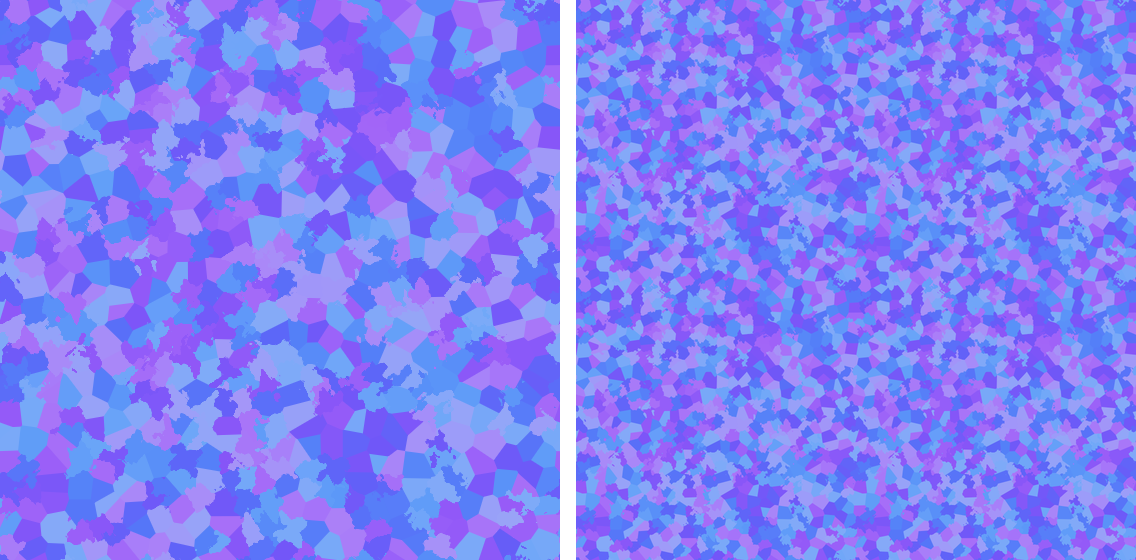
Left: one tile. Right: repeated 2 by 2.
Reproduce this texture map procedurally as a three.js fragment shader.

```glsl
#define CELLS 26.0        // facets along each side
#define JITTER 0.96       // scatter of the facet centres
#define TILT 0.325        // sideways lean of every facet normal
#define TILT_SPREAD 0.03  // variation of that lean
#define ROUGH_SHARE 0.33  // share of facets with ragged outlines
#define ROUGHNESS 0.24    // strength of the raggedness, in cells
#define EDGE 0.0009       // half width of the edge blend, in canvas units

const float TAU = 6.2831853;

varying vec2 vUv;

// Four random values per cell, wrapping at the canvas border
vec4 hashCell(vec2 cell) {
  vec2 wrapped = mod(cell, CELLS) + 7.0;
  vec4 h = fract(wrapped.xyxy * vec4(0.1031, 0.1030, 0.0973, 0.1099));
  h += dot(h, h.wzxy + 33.33);
  return fract((h.xxyz + h.yzzw) * h.zywx);
}

// Layered sines with whole frequencies, so the wobble tiles
vec2 wobble(vec2 uv) {
  vec2 a = TAU * uv;
  vec2 wide = vec2(sin(dot(a, vec2(9.0, 23.0)) + 2.0 * sin(dot(a, vec2(7.0, -4.0)))),
                   sin(dot(a, vec2(25.0, -8.0)) + 2.0 * sin(dot(a, vec2(3.0, 8.0)))));
  vec2 medium = vec2(sin(dot(a, vec2(-31.0, 47.0)) + 2.0 * wide.y),
                     sin(dot(a, vec2(52.0, 27.0)) + 2.0 * wide.x));
  vec2 fine = vec2(sin(dot(a, vec2(68.0, 91.0)) + 2.0 * medium.y),
                   sin(dot(a, vec2(-97.0, 59.0)) + 2.0 * medium.x));
  return wide + 0.4 * medium + 0.18 * fine;
}

// Encode a facet normal leaning in a random direction
vec3 facetColor(vec2 seed) {
  float angle = TAU * seed.x;
  float lean = TILT + TILT_SPREAD * (seed.y - 0.5);
  vec2 side = lean * vec2(cos(angle), sin(angle));
  return 0.5 + 0.5 * vec3(side, sqrt(1.0 - lean * lean));
}

void main() {
  vec2 p = vUv * CELLS;
  vec2 home = floor(p);
  vec2 ragged = ROUGHNESS * wobble(vUv);

  // Find the two nearest facet centres
  float nearDist = 100.0, nextDist = 100.0;
  vec2 nearOffset = vec2(0.0), nextOffset = vec2(0.0);
  vec2 nearSeed = vec2(0.0), nextSeed = vec2(0.0);
  for (int y = -2; y <= 2; y++) {
    for (int x = -2; x <= 2; x++) {
      vec2 cell = home + vec2(float(x), float(y));
      vec4 h = hashCell(cell);
      vec2 offset = cell + 0.5 + JITTER * (h.xy - 0.5) - p;
      // Only some facets bend their distance field
      float rough = step(fract(h.w * 17.0 + h.x * 5.0), ROUGH_SHARE);
      offset += rough * ragged;
      float dist = length(offset);
      if (dist < nearDist) {
        nextDist = nearDist;
        nextOffset = nearOffset;
        nextSeed = nearSeed;
        nearDist = dist;
        nearOffset = offset;
        nearSeed = h.zw;
      } else if (dist < nextDist) {
        nextDist = dist;
        nextOffset = offset;
        nextSeed = h.zw;
      }
    }
  }

  // Blend across the thin border between both facets
  vec2 slope = nearOffset / max(nearDist, 0.001) - nextOffset / max(nextDist, 0.001);
  float border = (nextDist - nearDist) / max(length(slope), 0.15);
  float own = 0.5 + 0.5 * clamp(border / (EDGE * CELLS), 0.0, 1.0);
  gl_FragColor = vec4(mix(facetColor(nextSeed), facetColor(nearSeed), own), 1.0);
}
```
